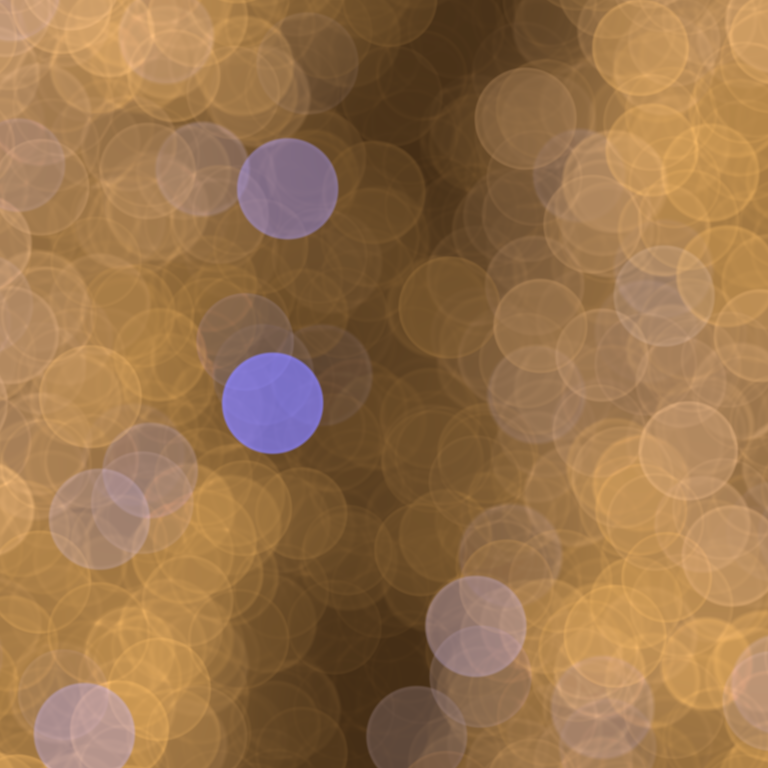
A WebGL 1 fragment shader for this background:

```glsl
precision highp float;
// Golden bokeh: many layers of translucent, thin-rimmed discs scattered on
// jittered grids, each adding light. A broad light field dims them along a
// winding vertical band, and a few violet discs are spread over the top.

uniform vec2 u_resolution;

#define LAYERS 9
#define ACCENTS 6
#define CELL 0.13
#define RADIUS 0.064
#define RIM_GAIN 0.11
#define SHADOW vec3(0.27, 0.18, 0.085)
#define GOLD vec3(0.85, 0.635, 0.34)
#define ROSE vec3(0.84, 0.67, 0.55)
#define MAUVE vec3(0.66, 0.56, 0.58)
#define VIOLET vec3(0.50, 0.47, 0.90)
#define PALE vec3(0.77, 0.68, 0.66)

vec3 hash3(vec2 p) {
  vec3 q = fract(p.xyx * vec3(0.1031, 0.1030, 0.0973));
  q += dot(q, q.yxz + 33.33);
  return fract((q.xxy + q.yzz) * q.zyx);
}

float noise(vec2 p) {
  vec2 i = floor(p), f = fract(p);
  f = f * f * (3.0 - 2.0 * f);
  float low = mix(hash3(i).x, hash3(i + vec2(1.0, 0.0)).x, f.x);
  float high = mix(hash3(i + vec2(0.0, 1.0)).x, hash3(i + 1.0).x, f.x);
  return mix(low, high, f.y);
}

// Broad brightness: a dark winding band between two lit, patchy sides.
float lightField(vec2 p) {
  float spine = 0.46 + 0.15 * p.y * p.y + 0.02 * sin(9.0 * p.y);
  float sides = smoothstep(0.0, 0.33, abs(p.x - spine));
  return 0.84 * sides + 0.55 * (noise(p * 6.0 + 17.0) - 0.5);
}

vec3 warmColour(float tone, float tint) {
  return mix(SHADOW, mix(GOLD, ROSE, tint), clamp(tone, 0.0, 1.12));
}

// x: filled disc, y: thin ring just inside its edge.
vec2 discMask(float dist, float radius, float blur) {
  float fill = 1.0 - smoothstep(radius - blur, radius + blur, dist);
  float ring = smoothstep(radius - 3.2 * blur, radius - 0.8 * blur, dist) * fill;
  return vec2(fill, ring);
}

// One jittered grid of translucent discs laid over the colour so far.
vec3 addLayer(vec3 colour, vec2 p, float layer) {
  float blur = mix(0.0038, 0.0019, layer / float(LAYERS - 1));
  vec2 grid = p / CELL + hash3(vec2(layer, 71.0)).xy * 7.0;
  vec2 home = floor(grid);
  for (int y = -1; y <= 1; y++) {
    for (int x = -1; x <= 1; x++) {
      vec2 id = home + vec2(float(x), float(y));
      vec2 seed = id + layer * vec2(37.0, 53.0) + 100.0;
      vec3 place = hash3(seed);
      vec2 offset = (grid - id - place.xy) * CELL;
      float radius = RADIUS * mix(0.92, 1.06, place.z);
      float dist = length(offset);
      if (dist < radius + blur) {
        vec2 centre = p - offset;
        vec3 look = hash3(seed + 211.0);
        float tone = lightField(centre) + 0.55 * (look.x - 0.5);
        float tint = 1.2 * (noise(centre * 4.0 + 43.0) - 0.4) + 0.9 * (look.y - 0.5);
        vec3 light = warmColour(tone, clamp(tint, 0.0, 1.0));
        float rare = step(0.95, look.y);
        light = mix(light, MAUVE * mix(0.75, 1.1, clamp(tone, 0.0, 1.0)), rare);
        vec2 mask = discMask(dist, radius, blur);
        float alpha = mix(0.08, 0.46, look.z * look.z);
        // Discs are light: they hardly ever darken what lies below.
        light = max(light, colour * 0.96);
        colour = mix(colour, light, alpha * mask.x);
        colour += light * RIM_GAIN * mask.y * (0.22 + alpha);
      }
    }
  }
  return colour;
}

// Sparse cool discs, from vivid violet to faint pale mauve.
vec3 addAccents(vec3 colour, vec2 p) {
  for (int i = 0; i < ACCENTS; i++) {
    float n = float(i);
    vec2 centre = fract(vec2(0.355, 0.475) + n * vec2(0.7549, 0.5698));
    float vivid = 0.5 + 0.5 * cos(n * 1.5708);
    float alpha = 0.82 * mix(0.25, 1.0, vivid) * (1.0 - 0.09 * n);
    vec2 mask = discMask(length(p - centre), RADIUS * 1.03, 0.0022);
    vec3 light = mix(PALE, VIOLET, vivid * (1.0 - 0.07 * n));
    light *= 0.88 + 0.4 * colour.g;
    colour = mix(colour, light, alpha * mask.x);
    colour += light * 0.04 * mask.y;
  }
  return colour;
}

void main() {
  vec2 p = gl_FragCoord.xy / u_resolution.y;
  vec3 colour = warmColour(0.6 * lightField(p), 0.2);
  for (int i = 0; i < LAYERS; i++) {
    colour = addLayer(colour, p, float(i));
  }
  colour = addAccents(colour, p);
  gl_FragColor = vec4(clamp(colour, 0.0, 1.0), 1.0);
}
```
